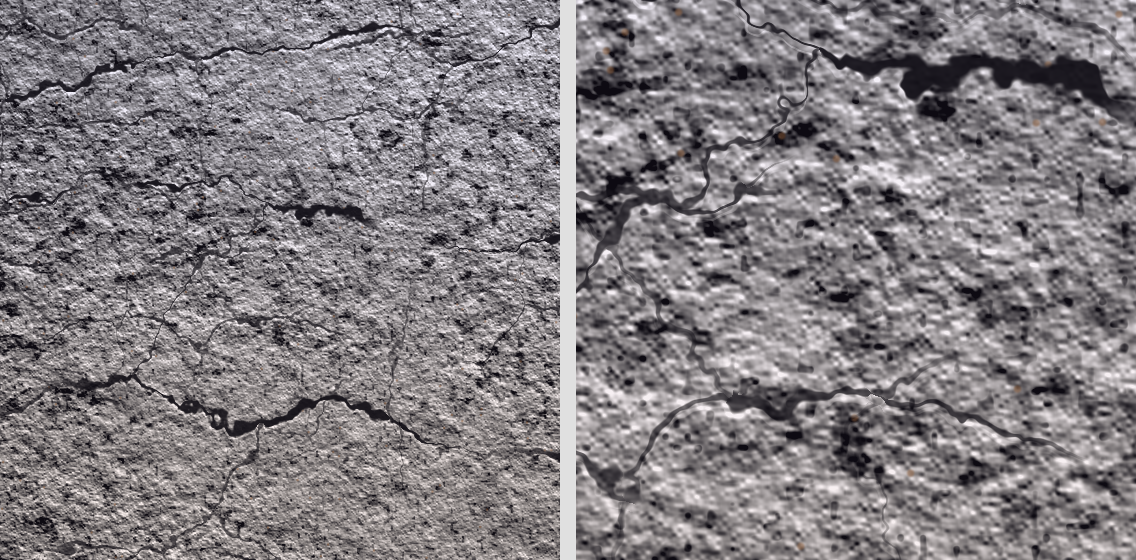
Left: the whole. Right: its middle third, enlarged.
Reproduce this texture procedurally as a WebGL 2 fragment shader.

```glsl
#version 300 es
precision highp float;
// Sunlit grey rock face: grainy relief shaded from above, small pits and
// hollows, and a net of cracks. Relief is the directional difference of noise
// octaves; cracks are borders of warped Voronoi cells with a lit lower lip.

uniform vec2 u_resolution;
out vec4 fragColor;

const vec2 LIGHT = vec2(0.25, 0.97);
const vec3 SHADOW = vec3(0.05, 0.04, 0.07);
const vec3 STONE = vec3(0.54, 0.525, 0.535);
const vec3 SUNLIT = vec3(0.96, 0.94, 0.96);
const vec3 RUST = vec3(0.55, 0.36, 0.22);

float hash(vec2 p) {
  vec3 q = fract(vec3(p.xyx) * 0.1031);
  q += dot(q, q.yzx + 33.33);
  return fract((q.x + q.y) * q.z);
}

vec2 hash2(vec2 p) {
  return vec2(hash(p), hash(p + 57.3));
}

float noise(vec2 p) {
  vec2 i = floor(p), f = fract(p);
  f = f * f * (3.0 - 2.0 * f);
  return mix(mix(hash(i), hash(i + vec2(1, 0)), f.x),
             mix(hash(i + vec2(0, 1)), hash(i + vec2(1, 1)), f.x), f.y);
}

float fbm(vec2 p) {
  float sum = 0.0, amp = 0.533;
  for (int i = 0; i < 4; i++) {
    sum += amp * noise(p);
    p = mat2(0.8, 0.6, -0.6, 0.8) * p * 2.03 + 17.0;
    amp *= 0.5;
  }
  return sum;
}

// Slope towards the light, summed over octaves of grain
float relief(vec2 p) {
  float sum = 0.0, freq = 18.0;
  vec2 toLight = LIGHT;
  mat2 turn = mat2(0.8, 0.6, -0.6, 0.8);
  for (int i = 0; i < 6; i++) {
    vec2 q = p * freq + 31.0 * float(i);
    sum += (0.14 + 0.07 * float(i)) * (noise(q) - noise(q + 0.5 * toLight));
    p = turn * p;
    toLight = turn * toLight;
    freq *= 1.8;
  }
  return sum;
}

vec2 warp(vec2 p, float freq, float amount) {
  return amount * (vec2(noise(p * freq + 3.0), noise(p * freq + 71.0)) - 0.5);
}

// x: distance to the nearest cell border, y: how level that border runs
vec2 cellBorder(vec2 p) {
  vec2 cell = floor(p), f = fract(p), nearest = vec2(8.0);
  for (int j = -1; j <= 1; j++)
    for (int i = -1; i <= 1; i++) {
      vec2 o = vec2(i, j);
      vec2 r = o + 0.1 + 0.8 * hash2(cell + o) - f;
      if (dot(r, r) < dot(nearest, nearest)) nearest = r;
    }
  vec2 border = vec2(8.0, 0.0);
  for (int j = -2; j <= 2; j++)
    for (int i = -2; i <= 2; i++) {
      vec2 o = vec2(i, j);
      vec2 r = o + 0.1 + 0.8 * hash2(cell + o) - f;
      vec2 gap = r - nearest;
      if (dot(gap, gap) < 0.0001) continue;
      vec2 n = normalize(gap);
      float d = dot(0.5 * (r + nearest), n);
      if (d < border.x) border = vec2(d, abs(n.y));
    }
  return border;
}

// Crack depth from 0 to 1; level cracks open wider, steep ones stay thin
float crack(vec2 p, float scale, float width, float cover, float pixel) {
  vec2 q = p + warp(p, 5.0, 0.09) + warp(p, 22.0, 0.028) + warp(p, 75.0, 0.012);
  q += warp(p, 190.0, 0.004);
  vec2 border = cellBorder(q * vec2(0.82, 1.1) * scale + scale * 1.7);
  float open = width * mix(0.25, 1.0, border.y * border.y);
  open *= 2.2 * noise(p * 11.0 + scale) * (0.4 + 1.2 * noise(p * 65.0));
  float present = smoothstep(cover, cover + 0.25, noise(p * 5.5 + scale * 9.0));
  float line = 1.0 - smoothstep(open * 0.5, open + pixel, border.x / scale);
  return line * present * mix(0.4, 1.0, border.y);
}

float allCracks(vec2 p, float pixel) {
  float wide = crack(p, 3.0, 0.0045, 0.1, pixel);
  float fine = crack(p, 7.0, 0.0026, 0.42, pixel);
  return max(wide, 0.75 * fine);
}

// Sparse round flecks, one at most per grid cell
float flecks(vec2 p, float count, float share) {
  vec2 id = floor(p * count);
  vec2 offset = fract(p * count) - 0.3 - 0.4 * hash2(id);
  return step(1.0 - share, hash(id + 9.0)) * (1.0 - smoothstep(0.1, 0.3, length(offset)));
}

void main() {
  float pixel = 1.0 / u_resolution.y;
  vec2 p = gl_FragCoord.xy * pixel;

  // Broad light: glare at the upper right, dimmer towards the left edge
  float glare = 1.0 - smoothstep(0.0, 0.45, length(p - vec2(0.72, 0.95)));
  float tone = 0.56 + 0.09 * glare - 0.06 * (1.0 - smoothstep(0.0, 0.3, p.x));
  tone += 0.12 * (fbm(p * 5.0) - 0.5);

  // Grain, rougher in patches
  float rough = smoothstep(0.35, 0.7, fbm(p * 4.0 + 40.0));
  tone += relief(p) * mix(0.9, 1.2, rough);

  // Pits and small ragged hollows
  float pits = smoothstep(0.74, 0.92, noise(p * 150.0 + 5.0));
  float hollows = smoothstep(0.6, 0.76, fbm(p * vec2(42.0, 60.0) + 8.0));
  tone -= 0.3 * pits + hollows * mix(0.14, 0.4, rough);

  // Cracks, with light caught on the lip that faces up
  float depth = allCracks(p, pixel);
  float lip = max(allCracks(p + 0.005 * LIGHT, pixel) - depth, 0.0);
  tone = mix(tone + 0.2 * lip, 0.03, 0.95 * depth);

  // Stone colours, warmer below and cooler above, with rusty flecks
  tone = clamp(tone, 0.0, 1.0);
  vec3 color = mix(SHADOW, STONE, min(tone / 0.54, 1.0));
  color = mix(color, SUNLIT, max(tone - 0.54, 0.0) / 0.46);
  color *= mix(vec3(1.02, 1.0, 0.97), vec3(0.99, 1.0, 1.03), smoothstep(0.1, 0.9, p.y));
  color = mix(color, RUST, 0.5 * flecks(p, 95.0, 0.015) * (1.0 - depth));
  fragColor = vec4(color, 1.0);
}
```
